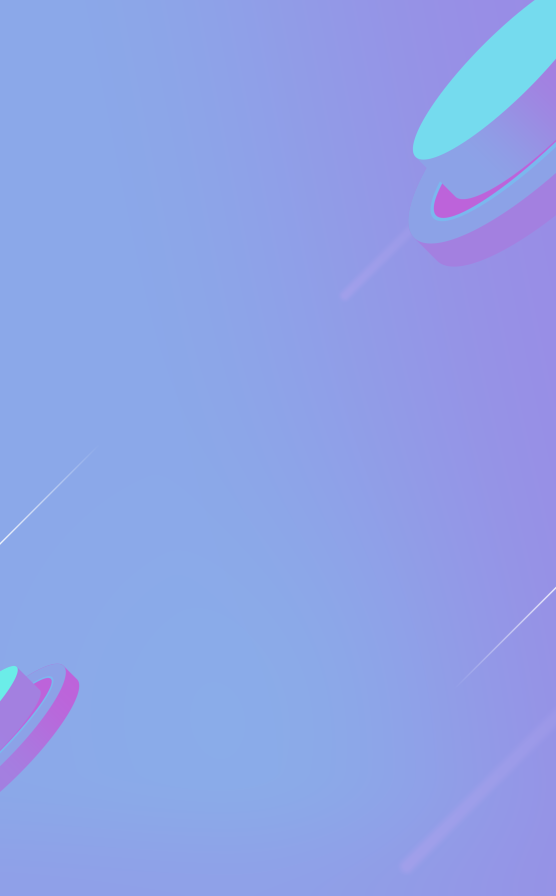
This background is drawn by a Shadertoy shader. Its source:

```glsl
// Lengths are fractions of the canvas height; disc sizes are relative to its cap
const vec3 BLUE = vec3(0.545, 0.658, 0.912);
const vec3 VIOLET = vec3(0.600, 0.548, 0.900);
const vec3 AZURE = vec3(0.540, 0.680, 0.912);
const vec3 CYAN = vec3(0.460, 0.860, 0.935);
const vec3 MINT = vec3(0.420, 0.930, 0.910);
const vec3 ORCHID = vec3(0.640, 0.500, 0.880);
const vec3 PINK = vec3(0.740, 0.390, 0.855);
const vec3 RIM = vec3(0.480, 0.720, 0.935);
const vec3 PLATE = vec3(0.550, 0.635, 0.905);
const vec3 GLEAM = vec3(0.660, 0.630, 0.925);

const vec2 CAP_RADII = vec2(1.0, 0.245);
const vec2 HOLE_RADII = vec2(1.21, 0.255);
const vec2 RIM_RADII = vec2(1.24, 0.285);
const vec2 PLATE_RADII = vec2(1.455, 0.436);
const float CAP_DEPTH = 0.437;
const float PLATE_DEPTH = 0.255;

// Approximate signed distance to an ellipse
float ellipse(vec2 q, vec2 radii) {
    float k = length(q / radii);
    return k * (k - 1.0) / max(length(q / (radii * radii)), 1e-4);
}

// Ellipse swept downwards along the second axis
float sweptEllipse(vec2 q, vec2 radii, float depth) {
    q.y -= clamp(q.y, -depth, 0.0);
    return ellipse(q, radii);
}

void paint(inout vec3 color, vec3 ink, float dist, float pixel) {
    color = mix(color, ink, 1.0 - smoothstep(-0.7 * pixel, 0.7 * pixel, dist));
}

// Raised cylinder standing in a ring-shaped plate, tilted by 45 degrees
void drawDisc(inout vec3 color, vec2 p, vec2 center, float size, float squash,
              vec3 capColor, float pixel) {
    vec2 d = p - center;
    vec2 q = vec2(d.x + d.y, d.y - d.x) * 0.70711 / size;
    vec2 base = q + vec2(0.0, CAP_DEPTH);
    vec2 flatten = vec2(1.0, squash);
    float aa = pixel / size;

    vec3 plateSide = mix(ORCHID, PINK, smoothstep(-0.3, 1.4, q.x));
    vec3 capSide = mix(PLATE, ORCHID, smoothstep(-0.75, 0.3, q.x));

    paint(color, plateSide, sweptEllipse(base, PLATE_RADII * flatten, PLATE_DEPTH), aa);
    paint(color, PLATE, ellipse(base, PLATE_RADII * flatten), aa);
    paint(color, RIM, ellipse(base, RIM_RADII * flatten), aa);
    paint(color, PINK, ellipse(base, HOLE_RADII * flatten), aa);
    paint(color, capSide, sweptEllipse(q, CAP_RADII * flatten, CAP_DEPTH), aa);
    paint(color, capColor, ellipse(q, CAP_RADII * flatten), aa);
}

// Line that is strongest at its start and fades towards its end
float streak(vec2 p, vec2 start, vec2 end, float halfWidth, float blur) {
    vec2 axis = end - start;
    float t = dot(p - start, axis) / dot(axis, axis);
    float dist = length(p - start - axis * clamp(t, 0.0, 1.0));
    float body = 1.0 - smoothstep(halfWidth - blur, halfWidth + blur, dist);
    return body * (1.0 - clamp(t, 0.0, 1.0));
}

vec3 background(vec2 p) {
    float slant = p.x + 0.2 * (p.y - 0.5);
    vec3 color = mix(BLUE, VIOLET, smoothstep(0.16, 0.74, slant));
    vec2 g = (p - vec2(0.26, 0.20)) / vec2(0.20, 0.22);
    color = mix(color, AZURE, 0.7 * exp(-dot(g, g)));
    return mix(color, VIOLET, 0.3 * (1.0 - smoothstep(0.0, 0.14, p.y)));
}

void mainImage(out vec4 fragColor, in vec2 fragCoord) {
    float pixel = 1.0 / iResolution.y;
    vec2 p = fragCoord * pixel;
    vec3 color = background(p);

    // Broad soft beams
    float beams = streak(p, vec2(0.385, 0.670), vec2(0.560, 0.845), 0.005, 0.004)
                + streak(p, vec2(0.454, 0.033), vec2(0.800, 0.379), 0.007, 0.005);
    color = mix(color, GLEAM, 0.65 * beams);

    // Fine white lines
    float fine = max(0.0008, 0.5 * pixel);
    float lines = streak(p, vec2(0.0, 0.393), vec2(0.111, 0.504), fine, 0.7 * pixel)
                + streak(p, vec2(0.6224, 0.346), vec2(0.507, 0.231), fine, 0.7 * pixel);
    color = mix(color, vec3(1.0), 0.85 * lines);

    // Discs in opposite corners
    drawDisc(color, p, vec2(0.565, 0.926), 0.143, 1.0, CYAN, pixel);
    drawDisc(color, p, vec2(-0.040, 0.197), 0.083, 0.8, MINT, pixel);

    fragColor = vec4(color, 1.0);
}
```
